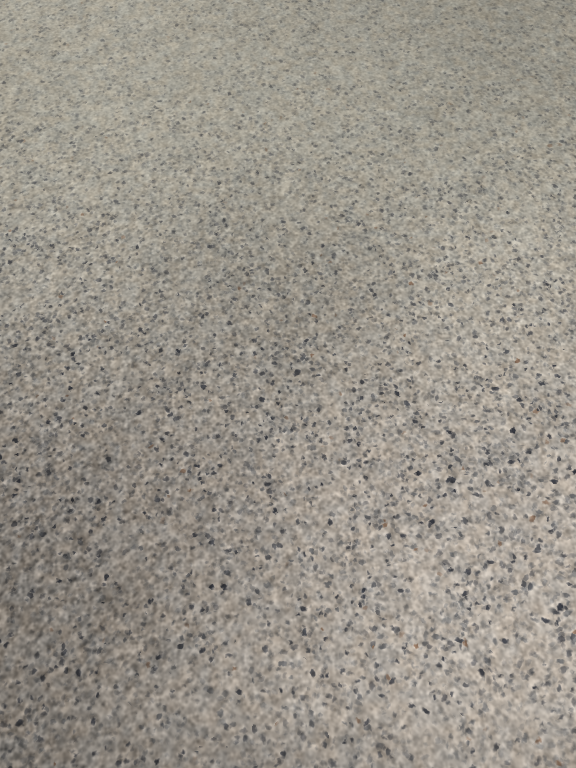
Reproduce this texture procedurally as a Shadertoy shader.

```glsl
// Speckled sandstone floor receding from the camera, soft in the distance
float hash(vec2 p) {
    vec3 q = fract(vec3(p.xyx) * 0.1031);
    q += dot(q, q.yzx + 33.33);
    return fract((q.x + q.y) * q.z);
}

float noise(vec2 p) {
    vec2 i = floor(p), f = fract(p);
    f = f * f * (3.0 - 2.0 * f);
    return mix(mix(hash(i), hash(i + vec2(1, 0)), f.x),
               mix(hash(i + vec2(0, 1)), hash(i + vec2(1, 1)), f.x), f.y);
}

// Rotated layers hide the lattice of the noise
float grain(vec2 p) {
    mat2 turn = mat2(0.8, 0.6, -0.6, 0.8);
    return 0.5 * (noise(p) + noise(turn * p * 1.27 + 17.3));
}

// Soft round patch of light or shade
float glow(vec2 p, vec2 center, float tightness) {
    vec2 d = p - center;
    return exp(-tightness * dot(d, d));
}

// Scattered mineral specks: x = coverage, y = random tint of the strongest one
vec2 specks(vec2 p, float density, float blur, float stretch) {
    // Ragged outlines
    p += 0.45 * (vec2(noise(p * 2.3), noise(p * 2.3 + 57.0)) - 0.5);
    vec2 cell = floor(p), best = vec2(0.0);
    for (int j = -1; j <= 1; j++)
    for (int i = -1; i <= 1; i++) {
        vec2 id = cell + vec2(i, j);
        vec2 offset = p - id - vec2(hash(id + 3.1), hash(id + 47.7));
        float angle = mix(6.28 * hash(id + 91.3), -0.6, stretch);
        vec2 axis = vec2(cos(angle), sin(angle));
        float along = dot(offset, axis) / (1.35 + 0.5 * stretch);
        float across = dot(offset, vec2(-axis.y, axis.x));
        float radius = mix(0.24, 0.5, pow(hash(id + 7.9), 2.0));
        float cover = 1.0 - smoothstep(radius - blur, radius + blur, length(vec2(along, across)));
        cover *= step(hash(id + 23.5), density) * mix(0.3, 1.0, hash(id + 61.2));
        if (cover > best.x) best = vec2(cover, hash(id + 11.4));
    }
    return best;
}

void mainImage(out vec4 fragColor, in vec2 fragCoord) {
    vec2 uv = fragCoord / iResolution.xy;
    vec2 view = fragCoord / iResolution.x;

    // Perspective of the floor and depth of field
    float depth = 2.8 / (3.2 - view.y);
    vec2 floorPos = vec2(view.x - 0.5, 2.8) * depth + 2.0;
    float defocus = smoothstep(0.45, 1.0, uv.y) + 0.2 * smoothstep(0.2, 0.0, uv.y);
    float sharp = 1.0 - 0.5 * defocus;

    // Broad light: dim lower left, pale lower right and left of centre
    float light = 0.642 + 0.06 * (noise(view * 3.5 + 5.0) - 0.5);
    light -= 0.19 * glow(uv, vec2(-0.06, 0.2), 7.0);
    light -= 0.045 * glow(uv, vec2(0.46, 0.5), 16.0);
    light += 0.03 * glow(uv, vec2(0.85, 0.22), 9.0);
    light += 0.035 * glow(uv, vec2(0.1, 0.72), 14.0);
    light -= 0.06 * smoothstep(0.75, 1.05, uv.y) * uv.x;
    light -= 0.05 * smoothstep(0.12, 0.0, uv.y);

    // Sandy grain, cloudy mottling and small raised bumps
    float fine = grain(floorPos * 175.0) - 0.5;
    float medium = grain(floorPos * 100.0 + 31.0) - 0.5;
    float mottle = grain(floorPos * 42.0 + 73.0) - 0.5;
    float bump = noise(floorPos * 95.0) - noise(floorPos * 95.0 + vec2(-0.4, 0.45));
    float relief = 0.06 + 0.08 * smoothstep(0.5, 0.0, uv.x) * smoothstep(0.75, 0.2, uv.y);
    light += sharp * (0.27 * fine + 0.16 * medium + relief * bump) + 0.07 * mottle;

    // Warm stone, greener far away and pinker nearby
    vec3 warmth = mix(vec3(1.045, 0.995, 0.935), vec3(1.025, 1.0, 0.92), smoothstep(0.3, 0.9, uv.y));
    vec3 color = light * warmth;
    color += vec3(0.02, 0.0, -0.02) * (noise(floorPos * 60.0 + 9.0) - 0.5);

    // Faint grey flecks beneath dark blue-black grains
    float cluster = noise(floorPos * 14.0 + 40.0);
    float stretch = 0.7 * smoothstep(0.55, 0.95, uv.x) * smoothstep(0.7, 0.3, uv.y);
    float blur = 0.2 + 0.15 * defocus;
    vec2 flecks = specks(floorPos * 125.0, 0.2 + 0.25 * cluster, blur + 0.05, stretch);
    color = mix(color, color * vec3(0.72, 0.745, 0.78), 0.8 * flecks.x * sharp);
    vec2 dark = specks(floorPos * 115.0 + 19.0, 0.1 + 0.24 * cluster, blur, stretch);
    vec3 mineral = mix(vec3(0.16, 0.17, 0.20), vec3(0.42, 0.42, 0.42), dark.y);
    mineral = mix(mineral, vec3(0.46, 0.36, 0.29), step(0.975, dark.y));
    color = mix(color, mineral * light / 0.62, 0.95 * dark.x * sharp);

    fragColor = vec4(clamp(color, 0.0, 1.0), 1.0);
}
```
